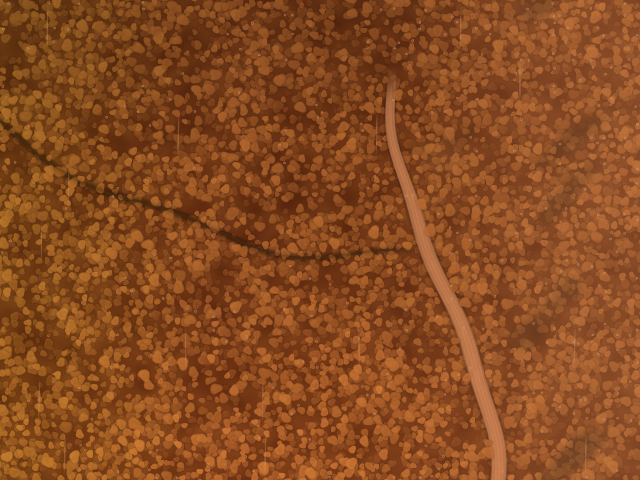
This texture is drawn by a Shadertoy shader. Its source:

```glsl
// Damp orange-brown soil seen through scratched glass, crossed by two roots.
// Layers of jittered cellular grains are painted from deep to near, clumped by
// layered sines; the roots lie between layers, then light, glints and scratches.

const vec3 DEEP_SOIL = vec3(0.28, 0.105, 0.03);
const vec3 LIT_SOIL = vec3(0.73, 0.425, 0.19);
const vec3 PALE_ROOT = vec3(0.70, 0.44, 0.28);
const vec3 DARK_ROOT = vec3(0.29, 0.16, 0.06);
const vec3 PINK_HAZE = vec3(0.72, 0.46, 0.30);
const vec3 GLINT = vec3(0.84, 0.60, 0.42);

vec3 hash3(vec2 p) {
    vec3 q = fract(p.xyx * vec3(0.1031, 0.1030, 0.0973));
    q += dot(q, q.yxz + 33.33);
    return fract((q.xxy + q.yzz) * q.zyx);
}

// Warped layered sines, about -1 to 1
float waves(vec2 p, float freq) {
    p *= freq;
    p += 0.9 * sin(p.yx * 0.73 + vec2(1.3, 4.1));
    float a = sin(p.x + 0.6 * p.y) * sin(p.y * 1.1 - 0.5 * p.x + 2.0);
    float b = sin(p.x * 1.9 - p.y * 1.3 + 0.7) * sin(p.y * 2.1 + p.x * 0.8);
    return 0.65 * a + 0.45 * b;
}

// Clods of a few grains on top of wider light and dark patches
float clods(vec2 p, float seed) {
    return 0.55 * waves(p + seed, 43.0) + 0.45 * waves(p, 21.0) + 0.35 * waves(p + 0.6, 9.0);
}

vec3 soil(float tone) {
    return mix(DEEP_SOIL, LIT_SOIL, tone);
}

// Signed sideways distance from the pale root's axis
float paleRootOffset(vec2 p) {
    float t = clamp(p.y / 0.8, 0.0, 1.0);
    float axis = 1.038 - 0.225 * smoothstep(0.0, 1.0, t);
    axis += 0.004 * sin(p.y * 24.0);
    float slope = 1.67 * t * (1.0 - t);
    return (p.x - axis) / sqrt(1.0 + slope * slope);
}

float darkRootOffset(vec2 p) {
    float s = 1.0 - p.x / 0.78;
    float axis = 0.465 + 0.275 * s * s + 0.014 * sin(p.x * 14.0 - 3.6);
    return (p.y - axis) / sqrt(1.0 + 0.5 * s * s);
}

// One layer of irregular translucent grains over the colour below
vec3 grains(vec3 below, vec2 p, float scale, float seed, float cover, float tone, float rootGap) {
    vec2 g = p * scale, cell = floor(g);
    vec3 col = below;
    for (int j = -1; j <= 1; j++)
    for (int i = -1; i <= 1; i++) {
        vec2 id = cell + vec2(i, j);
        vec3 h = hash3(id + seed), k = hash3(id + seed + 71.7);
        vec2 centre = id + 0.12 + 0.76 * h.xy;
        vec2 c = centre / scale, d = g - centre;
        float clod = clods(c, seed * 0.01);
        float clear = rootGap * (1.0 - smoothstep(0.011, 0.019, abs(paleRootOffset(c))));
        clear *= 1.0 - 0.85 * smoothstep(0.60, 0.72, c.y);
        if (h.z > cover + 0.48 * clod - clear) continue;
        float angle = atan(d.y, d.x + 1e-5);
        float radius = mix(0.31, 0.62, k.x * k.x);
        radius *= 1.0 + 0.13 * sin(2.0 * angle + 6.28 * k.y) + 0.10 * sin(3.0 * angle + 6.28 * k.z);
        float r = length(d) / radius;
        float shade = tone + 0.20 * (k.z - 0.5) + 0.09 * clod + 0.08 * dot(d, vec2(-0.5, 0.8));
        shade += 0.10 * smoothstep(0.5, 0.8, r) * (k.y - 0.3);
        shade += 0.04 * waves(g + seed, 6.0);
        col *= 1.0 - 0.10 * (1.0 - smoothstep(0.8, 1.3, r));
        col = mix(col, soil(shade), 0.88 * (1.0 - smoothstep(0.68, 1.08, r)));
    }
    return col;
}

vec3 addDarkRoot(vec3 col, vec2 p, float strength) {
    float d = abs(darkRootOffset(p) + 0.0015 * waves(p, 50.0));
    float span = strength * (1.0 - smoothstep(0.80, 0.88, p.x));
    col *= 1.0 - 0.25 * span * (1.0 - smoothstep(0.002, 0.013, d));
    return mix(col, DARK_ROOT, 0.75 * span * (1.0 - smoothstep(0.001, 0.004, d)));
}

vec3 addPaleRoot(vec3 col, vec2 p) {
    float d = paleRootOffset(p);
    float halfWidth = mix(0.0165, 0.010, smoothstep(0.35, 0.85, p.y));
    float across = abs(d) / halfWidth;
    float streak = sin(d * 900.0 + 2.0 * sin(p.y * 17.0)) + 0.6 * sin(d * 1700.0 + p.y * 11.0);
    vec3 skin = PALE_ROOT * (1.02 + 0.03 * streak - 0.15 * across * across);
    float span = 1.0 - smoothstep(0.78, 0.87, p.y);
    col *= 1.0 - 0.25 * span * (1.0 - smoothstep(0.9, 1.5, across));
    return mix(col, skin, 0.92 * span * (1.0 - smoothstep(0.8, 1.1, across)));
}

// Tiny bright rings left by moisture on the glass
float glints(vec2 p, float scale, float share) {
    vec2 g = p * scale;
    vec3 h = hash3(floor(g) + 19.0);
    float d = length(fract(g) - 0.3 - 0.4 * h.xy);
    return step(h.z, share) * (1.0 - smoothstep(0.04, 0.13, abs(d - 0.14)));
}

// Sparse, nearly upright hairline scratches
float scratches(vec2 p, vec2 scale) {
    vec2 g = p * scale, f = fract(g);
    vec3 h = hash3(floor(g) + 43.0);
    float x = abs(f.x - 0.2 - 0.6 * h.x - 0.08 * (h.y - 0.3) * f.y) / scale.x;
    float ends = smoothstep(0.05, 0.3, f.y) * (1.0 - smoothstep(0.6, 0.95, f.y));
    return ends * step(h.z, 0.055) * (1.0 - smoothstep(0.0006, 0.0024, x));
}

void mainImage(out vec4 fragColor, in vec2 fragCoord) {
    vec2 p = fragCoord / iResolution.y;
    float right = smoothstep(0.70, 1.3, p.x);
    float left = 1.0 - smoothstep(0.0, 0.5, p.x);

    // Soil and roots, from deep to near
    vec3 col = soil(0.27 + 0.16 * clods(p, 0.2));
    col = grains(col, p, 54.0, 11.0, 0.70, 0.42, 0.0);
    col = grains(col, p, 47.0, 37.0, 0.58, 0.57, 0.0);
    col = addDarkRoot(col, p, 1.0);
    col = grains(col, p, 50.0, 83.0, 0.48, 0.69, 0.0);
    col = addPaleRoot(col, p);
    col = grains(col, p, 44.0, 129.0, 0.42, 0.78, 1.4);
    col = addDarkRoot(col, p, 0.45);

    // Broad light: red centre, olive left, hazy pink right with grey hollows
    vec2 fromCentre = (p - vec2(0.58, 0.50)) / vec2(0.5, 0.45);
    float centre = exp(-dot(fromCentre, fromCentre));
    float low = 1.0 - smoothstep(0.05, 0.6, p.y);
    float top = smoothstep(0.6, 1.0, p.y) * (1.0 - right);
    col *= 1.13 - 0.09 * centre + 0.09 * low * (1.0 - right) - 0.17 * top;
    col *= mix(vec3(1.0), vec3(0.96, 1.06, 0.86), left);
    col = mix(col, PINK_HAZE, 0.32 * right);
    float hollow = right * smoothstep(0.35, 0.8, waves(p + 0.31, 11.0));
    col = mix(col, vec3(0.33, 0.21, 0.12), 0.45 * hollow);

    // Marks on the glass
    col = mix(col, GLINT, 0.42 * glints(p, 75.0, 0.025 + 0.06 * right));
    col = mix(col, GLINT, 0.32 * scratches(p, vec2(17.0, 9.0)));
    fragColor = vec4(clamp(col, 0.0, 1.0), 1.0);
}
```
